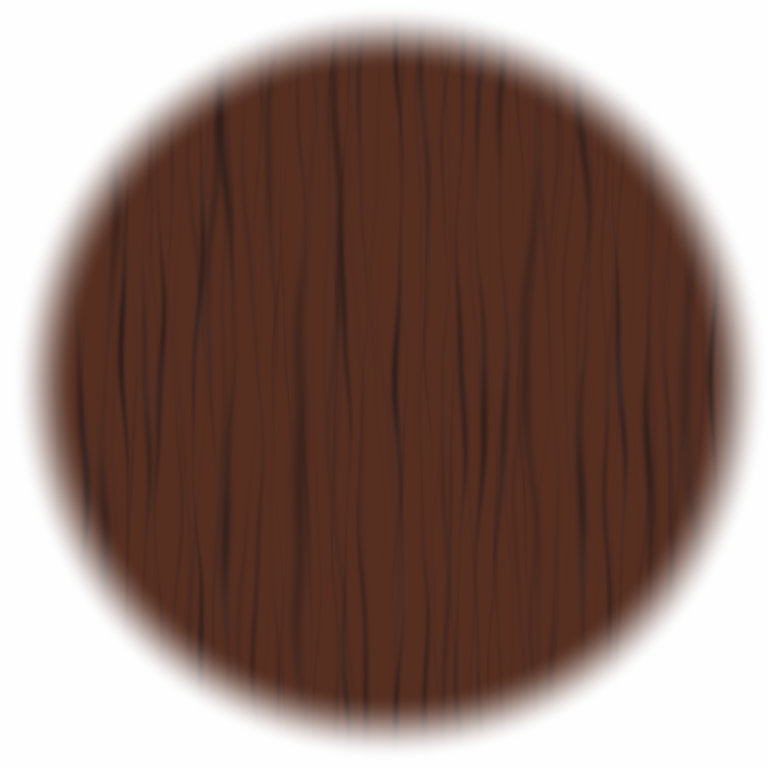
Reproduce this texture procedurally as a Shadertoy shader.

```glsl
const float TAU = 6.2831853;

float hash(float n) {
    return fract(sin(n * 12.9898 + 4.1) * 43758.547);
}

// Shortest signed distance on a line that wraps every unit
float wrapDistance(float d) {
    return fract(d + 0.5) - 0.5;
}

// Darkness of wavering vertical strands; all sines repeat whole times in y
float strands(vec2 uv, float count, float thin, float thick, float seed) {
    float light = 1.0;
    for (float i = 0.0; i < count; i++) {
        float a = hash(i + seed);
        float b = hash(i + seed + 71.3);
        float c = hash(i + seed + 137.7);
        float center = (i + 0.9 * a) / count
            + 0.014 * (b - 0.2) * sin(TAU * (uv.y + c))
            + 0.005 * sin(TAU * (2.0 * uv.y + a))
            + 0.0012 * sin(TAU * (5.0 * uv.y + b));
        float swell = 0.5 + 0.5 * sin(TAU * (uv.y * (1.0 + floor(2.0 * c)) + b));
        float width = mix(thin, thick, b * b) * (0.6 + 0.6 * swell);
        float d = wrapDistance(uv.x - center) / width;
        float strength = mix(0.35, 0.95, c) * (0.2 + 0.8 * swell);
        light *= 1.0 - strength * exp(-d * d);
    }
    return 1.0 - light;
}

void mainImage(out vec4 fragColor, in vec2 fragCoord) {
    vec2 uv = fragCoord / iResolution.xy;

    // Brown wood with faint fine grain
    vec3 wood = vec3(0.338, 0.184, 0.130);
    float fine = strands(uv, 60.0, 0.0016, 0.004, 300.0);
    wood = mix(wood, vec3(0.235, 0.135, 0.115), 0.45 * fine);

    // Dark strands, with greyish glints along some thin ones
    float dark = strands(uv, 34.0, 0.0035, 0.0095, 11.0);
    float glint = 0.5 + 0.5 * sin(TAU * (3.0 * uv.y + 4.0 * uv.x))
        * sin(TAU * (2.0 * uv.y - 9.0 * uv.x));
    vec3 strandColor = mix(vec3(0.150, 0.095, 0.090), vec3(0.215, 0.155, 0.155), glint * glint);
    wood = mix(wood, strandColor, 0.85 * dark);

    // Soft round mask on white
    float radius = length(uv - vec2(0.508, 0.502));
    float outside = smoothstep(0.407, 0.492, radius);
    fragColor = vec4(mix(wood, vec3(0.995), outside), 1.0);
}
```
